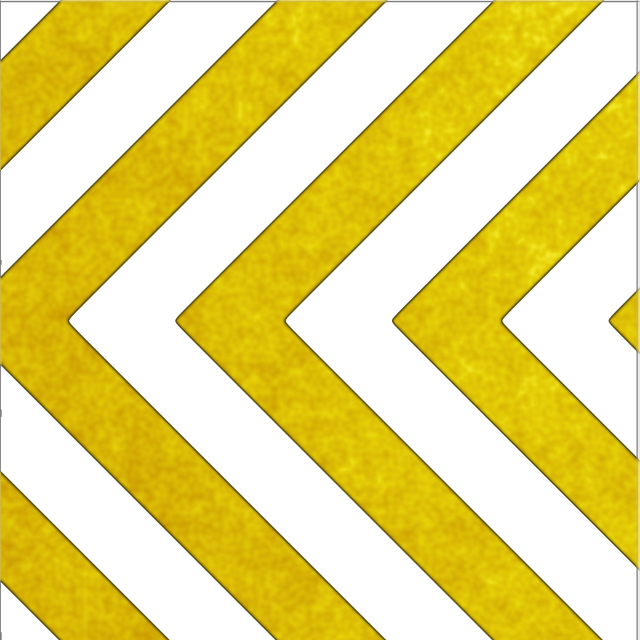
Write a Shadertoy shader that draws this pattern.

```glsl
#define PERIOD 0.3385      // horizontal spacing of the chevrons
#define HALF_BAND 0.0858   // half of a band, measured horizontally
#define BAND_CENTER 0.3568 // middle of one band on the axis
#define AXIS_Y 0.4987      // height of the chevron tips
#define TIP_ROUND 0.0035
#define LINE_HALF 0.0012
#define GRAIN_FREQ 92.0
#define OCHRE vec3(0.81, 0.64, 0.01)
#define LEMON vec3(0.91, 0.84, 0.03)
#define OUTLINE vec3(0.32, 0.28, 0.05)
#define FRAME_GREY vec3(0.36)

vec2 hashGradient(vec2 cell) {
    vec3 p = fract(cell.xyx * vec3(0.1031, 0.1030, 0.0973));
    p += dot(p, p.yzx + 33.33);
    float angle = 6.2832 * fract((p.x + p.y) * p.z);
    return vec2(cos(angle), sin(angle));
}

float gradientNoise(vec2 p) {
    vec2 i = floor(p), f = p - i;
    vec2 w = f * f * f * (f * (f * 6.0 - 15.0) + 10.0);
    vec2 e = vec2(0.0, 1.0);
    float a = dot(hashGradient(i), f);
    float b = dot(hashGradient(i + e.yx), f - e.yx);
    float c = dot(hashGradient(i + e.xy), f - e.xy);
    float d = dot(hashGradient(i + e.yy), f - e.yy);
    return mix(mix(a, b, w.x), mix(c, d, w.x), w.y);
}

// Signed distance to the nearest chevron, negative inside the band
float chevronDistance(vec2 p) {
    float dy = p.y - AXIS_Y;
    float fold = sqrt(dy * dy + TIP_ROUND * TIP_ROUND);
    float along = p.x - fold - BAND_CENTER;
    float offset = abs(mod(along + 0.5 * PERIOD, PERIOD) - 0.5 * PERIOD);
    float slope = dy / fold;
    return (offset - HALF_BAND) / sqrt(1.0 + slope * slope);
}

// Mottled yellow, warmer at the lower left and lighter to the right
vec3 paintColor(vec2 p) {
    float tone = 0.53 + 0.42 * (p.x - 0.5) + 0.16 * (p.y - 0.5);
    tone += 0.28 * gradientNoise(p * 7.0 + 3.7);
    tone += 0.30 * gradientNoise(p * 24.0 + 11.3);
    tone += 0.38 * gradientNoise(p * GRAIN_FREQ * 0.5 + 5.1);
    tone += 0.42 * gradientNoise(p * GRAIN_FREQ);
    vec3 paint = mix(OCHRE, LEMON, clamp(tone, -0.15, 1.15));
    float glint = smoothstep(0.85, 1.2, tone);
    return paint + glint * vec3(0.02, 0.03, 0.12);
}

float strokeCover(float dist, float halfWidth, float pixel) {
    return clamp((halfWidth - abs(dist)) / pixel + 0.5, 0.0, 1.0);
}

void mainImage(out vec4 fragColor, in vec2 fragCoord) {
    vec2 uv = fragCoord / iResolution.xy;
    float pixel = 1.0 / iResolution.y;
    float dist = chevronDistance(uv);
    float inside = clamp(0.5 - dist / pixel, 0.0, 1.0);

    // Bands with a soft dark rim and a thin outline
    vec3 paint = paintColor(uv);
    paint *= 1.0 - 0.28 * smoothstep(-0.0065, 0.0, dist);
    vec3 color = mix(vec3(1.0), paint, inside);
    color = mix(color, OUTLINE, 0.85 * strokeCover(dist + 0.0006, LINE_HALF, pixel));

    // Thin border on three sides, slightly ragged on the left
    float ragged = smoothstep(0.22, 0.34, gradientNoise(vec2(2.5, uv.y * 45.0)));
    float left = strokeCover(uv.x, 0.0014 + 0.0012 * ragged, pixel);
    float top = strokeCover(uv.y - 0.9975, 0.0010, pixel);
    float right = strokeCover(uv.x - 0.9955, 0.0010, pixel);
    vec3 border = mix(FRAME_GREY, vec3(0.80, 0.73, 0.32), inside);
    color = mix(color, border, 0.8 * max(left, max(top, right)));

    // Pale margin outside the border
    float margin = max(smoothstep(0.9960, 0.9985, uv.x), smoothstep(0.9982, 0.9998, uv.y));
    color = mix(color, mix(vec3(0.88), vec3(0.95, 0.91, 0.65), inside), 0.75 * margin);

    fragColor = vec4(clamp(color, 0.0, 1.0), 1.0);
}
```
